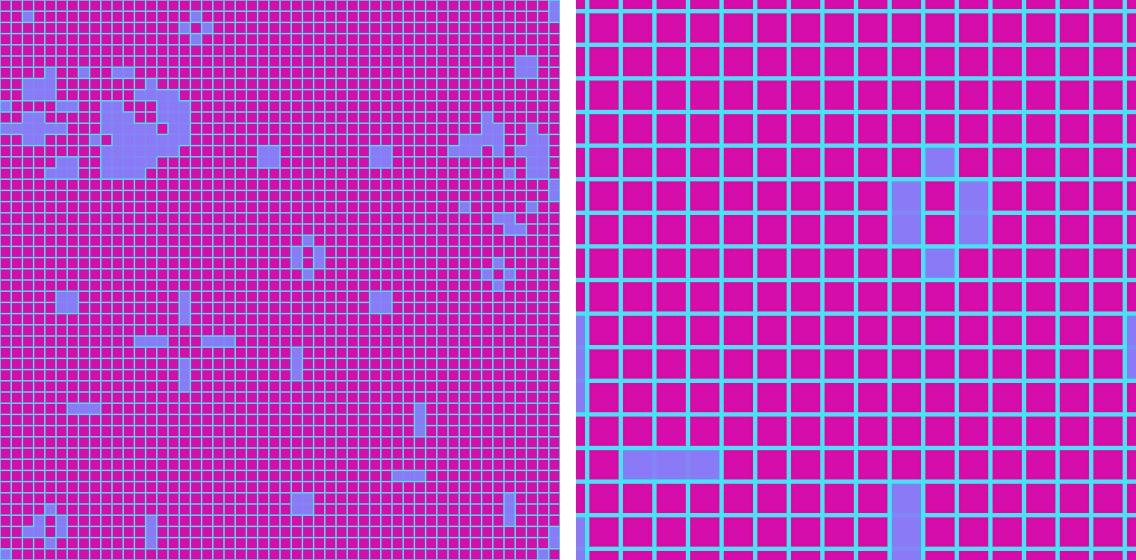
Left, the full canvas; right, a detail of the centre.
This pattern is drawn by a WebGL 1 fragment shader. Its source:

```glsl
precision highp float;

uniform vec2 u_resolution;

const float CELLS = 50.0;          // cells across and down
const float TILE = 10.0;           // cells per tile of scattered shapes
const float SHAPE_CHANCE = 0.9;
const float LINE_HALF = 0.065;     // half line width, in cells
const float HALO_END = 0.14;       // outer limit of the bright rim, in cells
const float SEAM = 0.12;           // line strength between two live cells
const float COLONY_DENSITY = 0.46;

const vec3 DEAD = vec3(0.83, 0.05, 0.67);
const vec3 RIM = vec3(0.92, 0.00, 0.63);
const vec3 LIVE = vec3(0.54, 0.48, 0.96);
const vec3 GRID = vec3(0.24, 0.91, 0.95);

// Ellipses as centre and radii, in cells from the top left
const vec4 COLONY_LEFT = vec4(8.5, 11.0, 8.5, 5.5);
const vec4 COLONY_RIGHT = vec4(45.0, 15.5, 5.0, 5.5);
const vec4 COLONY_CORNER = vec4(1.0, 49.5, 2.6, 2.6);
const vec2 CROSS_CENTRE = vec2(16.0, 30.0);
const float CROSS_CLEARANCE = 9.0;

float hash(vec2 p) {
  return fract(sin(dot(p, vec2(127.1, 311.7))) * 43758.5453);
}

float noise(vec2 p) {
  vec2 i = floor(p);
  vec2 f = fract(p);
  f = f * f * (3.0 - 2.0 * f);
  return mix(mix(hash(i), hash(i + vec2(1.0, 0.0)), f.x),
             mix(hash(i + vec2(0.0, 1.0)), hash(i + vec2(1.0, 1.0)), f.x), f.y);
}

// Normalised distance on the wrapped board: below one is inside
float ellipse(vec2 p, vec4 e) {
  vec2 d = mod(p - e.xy + 0.5 * CELLS, CELLS) - 0.5 * CELLS;
  return length(d / e.zw);
}

float colonies(vec2 p) {
  return min(min(ellipse(p, COLONY_LEFT), ellipse(p, COLONY_RIGHT)),
             ellipse(p, COLONY_CORNER));
}

// Small stable shapes: block, bar, ring and long ring
bool shape(vec2 q, float kind, bool turned) {
  if (turned) q = q.yx;
  if (kind < 0.32) {
    q = abs(q - 0.5);
    return max(q.x, q.y) < 0.6;
  }
  q = abs(q);
  if (kind < 0.6) return q.x < 0.1 && q.y < 1.1;
  if (kind < 0.68) return abs(q.x + q.y - 1.0) < 0.1;
  return false;
}

bool longRing(vec2 q, bool turned) {
  if (turned) q = q.yx;
  q = abs(q - vec2(0.5, 0.0));
  return abs(q.x + q.y - 1.5) < 0.1;
}

// One shape at a random place in each free tile
bool scattered(vec2 cell) {
  vec2 tile = floor(cell / TILE);
  vec2 middle = (tile + 0.5) * TILE;
  if (hash(tile + 3.7) > SHAPE_CHANCE) return false;
  if (colonies(middle) < 1.3) return false;
  if (distance(middle, CROSS_CENTRE) < CROSS_CLEARANCE) return false;
  vec2 jitter = vec2(hash(tile + 11.3), hash(tile + 27.9));
  vec2 q = cell - tile * TILE - floor(2.0 + 6.0 * jitter);
  float kind = hash(tile + 41.1);
  bool turned = hash(tile + 63.5) < 0.45;
  return kind < 0.68 ? shape(q, kind, turned) : longRing(q, turned);
}

bool alive(vec2 cell) {
  cell = mod(cell, CELLS);
  // Four bars around an empty centre
  vec2 arm = abs(cell - CROSS_CENTRE);
  float reach = max(arm.x, arm.y);
  if (min(arm.x, arm.y) < 0.1 && reach > 1.9 && reach < 4.1) return true;
  // Ragged clusters
  if (colonies(cell + 0.5) < 1.0) {
    float clump = mix(noise(cell * 0.55), hash(cell + 5.3), 0.3);
    return clump > 1.0 - COLONY_DENSITY - 0.04;
  }
  return scattered(cell);
}

void main() {
  vec2 uv = gl_FragCoord.xy / u_resolution;
  vec2 board = vec2(uv.x, 1.0 - uv.y) * CELLS;
  vec2 cell = floor(board);
  vec2 offset = board - cell - 0.5;
  vec2 edge = 0.5 - abs(offset);
  vec2 side = vec2(offset.x < 0.0 ? -1.0 : 1.0, offset.y < 0.0 ? -1.0 : 1.0);
  vec2 pixel = CELLS / u_resolution;

  // Cell fill with a brighter rim
  bool live = alive(cell);
  float nearest = min(edge.x, edge.y);
  float blur = 0.5 * max(pixel.x, pixel.y);
  float rim = 1.0 - smoothstep(HALO_END - blur, HALO_END + blur, nearest);
  vec3 colour = live ? LIVE : mix(DEAD, RIM, rim);

  // Grid lines, faint where live cells join
  vec2 line = clamp((LINE_HALF - edge) / pixel + 0.5, 0.0, 1.0);
  if (live && alive(cell + vec2(side.x, 0.0))) line.x *= SEAM;
  if (live && alive(cell + vec2(0.0, side.y))) line.y *= SEAM;
  colour = mix(colour, GRID, max(line.x, line.y));

  gl_FragColor = vec4(colour, 1.0);
}
```
